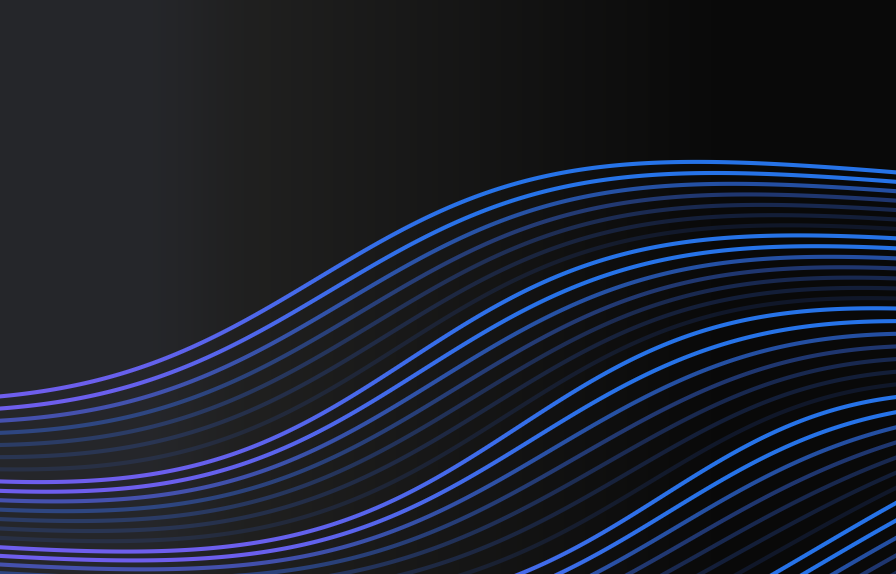
Write a WebGL 2 fragment shader that draws this background.

```glsl
#version 300 es
precision highp float;
// Bundles of glowing ribbons sweep up from left to right over a dark gradient.
// Six key curves are rational S-waves; seven fading lines are blended between
// each neighbouring pair. The canvas spans 768 x 492 units, y pointing down.

uniform vec2 u_resolution;
out vec4 fragColor;

const int BUNDLES = 5;
const int LINES = 7;

// S-wave through centre, with its steepness, reach and lift of both tails
float sWave(float x, vec2 centre, float steepness, float reach, float lift) {
    float dx = x - centre.x;
    float u2 = dx * dx / (reach * reach);
    return centre.y + (lift * u2 - steepness * dx) / (1.0 + u2);
}

// Height of the key curve that leads each bundle
float keyCurve(int k, float x) {
    if (k == 0) return sWave(x, vec2(280.0, 234.0), 0.60, 340.0, 14.0);
    if (k == 1) return sWave(x, vec2(345.0, 312.0), 0.65, 325.0, -9.0);
    if (k == 2) return sWave(x, vec2(452.0, 361.0), 0.65, 320.0, 15.0);
    if (k == 3) return sWave(x, vec2(592.0, 410.0), 0.62, 300.0, 45.0);
    return sWave(x, vec2(762.0, 434.5 + 105.0 * float(k - 4)), 0.56, 500.0, 110.0);
}

// Slate on the left, through charcoal, to near black on the right
vec3 backdrop(float x) {
    vec3 slate = vec3(0.145, 0.150, 0.165);
    vec3 charcoal = vec3(0.120, 0.120, 0.118);
    vec3 ink = vec3(0.035);
    vec3 color = mix(slate, charcoal, smoothstep(115.0, 235.0, x));
    return mix(color, ink, clamp((x - 230.0) / 390.0, 0.0, 1.0));
}

// Violet turns to blue along the line; the fainter lines stay blue
vec3 lineColor(float x, float bundle, float line) {
    vec3 violet = vec3(0.43, 0.37, 0.93);
    vec3 blue = vec3(0.15, 0.45, 0.91);
    vec3 dimBlue = vec3(0.22, 0.41, 0.88);
    float turn = smoothstep(30.0, 440.0, x - 65.0 * bundle);
    vec3 bright = mix(violet, blue, turn);
    return mix(bright, dimBlue, smoothstep(1.0, 3.0, line));
}

void main() {
    vec2 uv = gl_FragCoord.xy / u_resolution;
    vec2 p = vec2(uv.x, 1.0 - uv.y) * vec2(768.0, 492.0);
    float pixel = 768.0 / u_resolution.x;
    vec3 color = backdrop(p.x);

    for (int k = 0; k < BUNDLES; k++) {
        // Height and slope of the two key curves around this bundle
        vec2 height = vec2(keyCurve(k, p.x), keyCurve(k + 1, p.x));
        vec2 ahead = vec2(keyCurve(k, p.x + 1.0), keyCurve(k + 1, p.x + 1.0));
        vec2 slope = ahead - height;

        for (int j = 0; j < LINES; j++) {
            float line = float(j);
            float t = line / float(LINES);
            float m = mix(slope.x, slope.y, t);
            float dist = abs(p.y - mix(height.x, height.y, t)) / sqrt(1.0 + m * m);
            float cover = clamp((1.75 - dist) / pixel + 0.5, 0.0, 1.0);
            float fade = j < 2 ? 1.0 : 0.7 * pow(0.68, line - 2.0);
            color = mix(color, lineColor(p.x, float(k), line), cover * fade);
        }
    }
    fragColor = vec4(color, 1.0);
}
```
